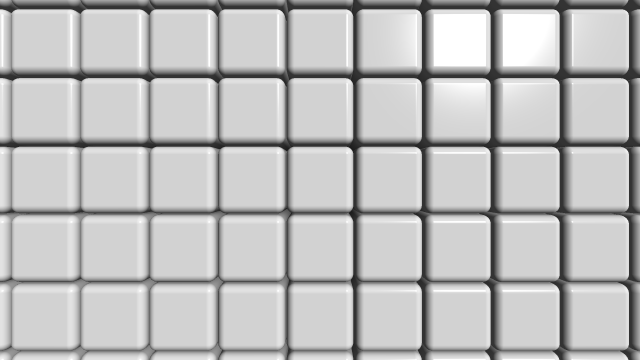
Reproduce this pattern procedurally as a WebGL 2 fragment shader.

```glsl
#version 300 es
precision highp float;

uniform vec2 u_resolution;
out vec4 outColor;

// Lengths are in tile pitches; the top faces lie at z = 0.
const float ROWS = 5.155;          // pitches per canvas height
const float HALF_SIZE = 0.488;     // half width of one block
const float BEVEL = 0.12;          // edge rounding radius
const float CAMERA_HEIGHT = 5.0;
const vec2 GLINT_POS = vec2(2.32, 2.22);  // mirror highlight, from centre
const float AMBIENT = 0.20;
const float DIFFUSE = 0.74;
const float SPECULAR = 0.50;
const float SHININESS = 110.0;
const float GAP_SHADE = 0.8;       // darkening with depth in the gaps
const int MAX_STEPS = 48;
const int AA = 3;                  // samples per axis
const float HIT_DISTANCE = 0.0006;

// Offset from the centre of the nearest block
vec2 cellOffset(vec2 p) {
    return fract(p + 0.5) - 0.5;
}

// Offset from the inner core of a rounded block of endless depth
vec3 coreOffset(vec3 p) {
    return vec3(abs(cellOffset(p.xy)) - HALF_SIZE + BEVEL, p.z + BEVEL);
}

float blockDistance(vec3 p) {
    vec3 q = coreOffset(p);
    float inside = min(max(q.x, max(q.y, q.z)), 0.0);
    return length(max(q, 0.0)) + inside - BEVEL;
}

vec3 blockNormal(vec3 p) {
    vec3 facing = vec3(sign(cellOffset(p.xy)), 1.0);
    return normalize(max(coreOffset(p), 0.0) * facing + vec3(0.0, 0.0, 1e-5));
}

float shade(vec3 p, vec3 rayDir) {
    vec3 normal = blockNormal(p);
    vec3 lightDir = normalize(vec3(GLINT_POS, CAMERA_HEIGHT));
    float diffuse = max(dot(normal, lightDir), 0.0);
    float mirror = max(dot(reflect(rayDir, normal), lightDir), 0.0);
    float glint = pow(mirror, SHININESS) * step(0.0, dot(normal, lightDir));
    float depth = max(-p.z - BEVEL, 0.0);
    float light = (AMBIENT + DIFFUSE * diffuse) / (1.0 + GAP_SHADE * depth);
    return min(light + SPECULAR * glint, 1.0);
}

// March from the top plane down to the block surface
float render(vec2 ground) {
    vec3 p = vec3(ground, 0.0);
    vec3 rayDir = normalize(p - vec3(0.0, 0.0, CAMERA_HEIGHT));
    for (int i = 0; i < MAX_STEPS; i++) {
        float d = blockDistance(p);
        if (d < HIT_DISTANCE) break;
        p += rayDir * d;
    }
    return shade(p, rayDir);
}

void main() {
    // Average a grid of samples inside each pixel
    float sum = 0.0;
    for (int j = 0; j < AA; j++) {
        for (int i = 0; i < AA; i++) {
            vec2 jitter = (vec2(i, j) + 0.5) / float(AA) - 0.5;
            vec2 fromCentre = gl_FragCoord.xy + jitter - 0.5 * u_resolution;
            sum += render(fromCentre / u_resolution.y * ROWS);
        }
    }
    outColor = vec4(vec3(sum / float(AA * AA)), 1.0);
}
```
